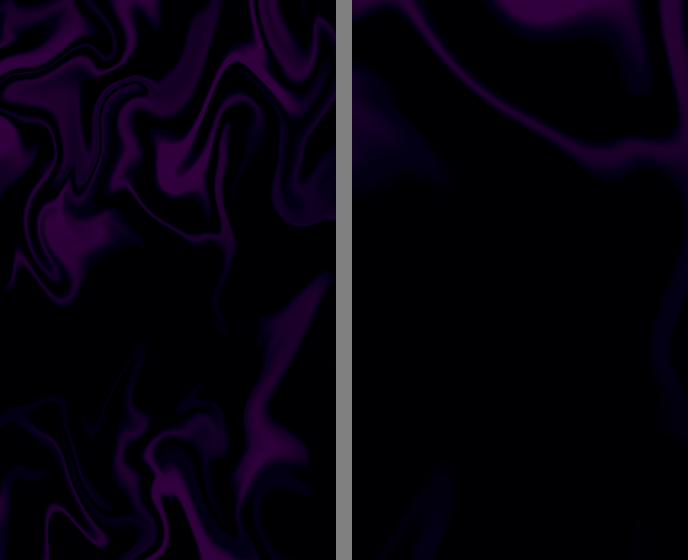
Left: the whole. Right: its middle third, enlarged.
Give the GLSL for this background, as a Shadertoy shader.

```glsl
// Dark marbled ink: soft violet ribbons folded through black by a swirling flow.

const vec2  CELLS        = vec2(5.6, 3.7);  // noise cells per canvas height, drawn out vertically
const vec2  SEED         = vec2(13.7, 41.3);
const int   FOLDS        = 6;               // number of flow steps
const float FOLD_AMOUNT  = 0.24;            // displacement of each step
const float RIBBON_RATE  = 7.0;             // ribbon phase per cell
const float RIBBON_GAIN  = 0.95;
const float CLOUD_GAIN   = 2.7;
const vec3  BASE         = vec3(0.000, 0.0, 0.006);
const vec3  NIGHT_BLUE   = vec3(0.010, 0.0, 0.080);
const vec3  DEEP_VIOLET  = vec3(0.060, 0.0, 0.130);
const vec3  VIOLET       = vec3(0.110, 0.0, 0.160);
const vec3  BRIGHT_VIOLET = vec3(0.185, 0.0, 0.235);

float hash(vec2 p) {
    vec3 q = fract(vec3(p.xyx) * 0.1031);
    q += dot(q, q.yzx + 33.33);
    return fract((q.x + q.y) * q.z);
}

// Contribution of one lattice corner with a random unit gradient
float corner(vec2 cell, vec2 offset) {
    float angle = 6.2832 * hash(cell);
    return dot(vec2(cos(angle), sin(angle)), offset);
}

float gradientNoise(vec2 p) {
    vec2 i = floor(p), f = fract(p);
    vec2 u = f * f * f * (f * (f * 6.0 - 15.0) + 10.0);
    vec2 e = vec2(0.0, 1.0);
    return mix(mix(corner(i, f), corner(i + e.yx, f - e.yx), u.x),
               mix(corner(i + e.xy, f - e.xy), corner(i + e.yy, f - e.yy), u.x), u.y);
}

// Divergence-free flow: stretches and folds without changing ink shares
vec2 curl(vec2 p) {
    const float h = 0.02;
    float dx = gradientNoise(p + vec2(h, 0.0)) - gradientNoise(p - vec2(h, 0.0));
    float dy = gradientNoise(p + vec2(0.0, h)) - gradientNoise(p - vec2(0.0, h));
    return vec2(dy, -dx) / (2.0 * h);
}

vec2 foldInk(vec2 p) {
    for (int i = 0; i < FOLDS; i++) {
        vec2 shift = float(i) * vec2(17.3, 9.1);
        p += FOLD_AMOUNT * curl(p + shift);
    }
    return p;
}

// Rich top, empty middle, moderate foot
float inkSupply(float y) {
    float top = smoothstep(0.38, 0.70, y);
    float foot = 1.0 - smoothstep(0.12, 0.42, y);
    return -0.60 + 0.90 * top + 0.55 * foot;
}

vec3 inkColor(float ink) {
    vec3 c = mix(BASE, NIGHT_BLUE, smoothstep(-0.05, 0.42, ink));
    c = mix(c, DEEP_VIOLET, smoothstep(0.45, 0.92, ink));
    c = mix(c, VIOLET, smoothstep(0.80, 1.20, ink));
    return mix(c, BRIGHT_VIOLET, smoothstep(1.05, 1.70, ink));
}

void mainImage(out vec4 fragColor, in vec2 fragCoord) {
    vec2 uv = fragCoord / iResolution.y;
    vec2 p = foldInk(uv * CELLS + SEED);

    // Ribbons broken up by broad clouds
    float cloud = gradientNoise(p * 0.9 + 70.0);
    float bend = 3.0 * gradientNoise(p * 0.7 + 30.0);
    float ribbon = sin(RIBBON_RATE * (p.x + 0.25 * p.y) + bend);
    float ink = RIBBON_GAIN * ribbon + CLOUD_GAIN * cloud + inkSupply(uv.y);

    fragColor = vec4(inkColor(ink), 1.0);
}
```
